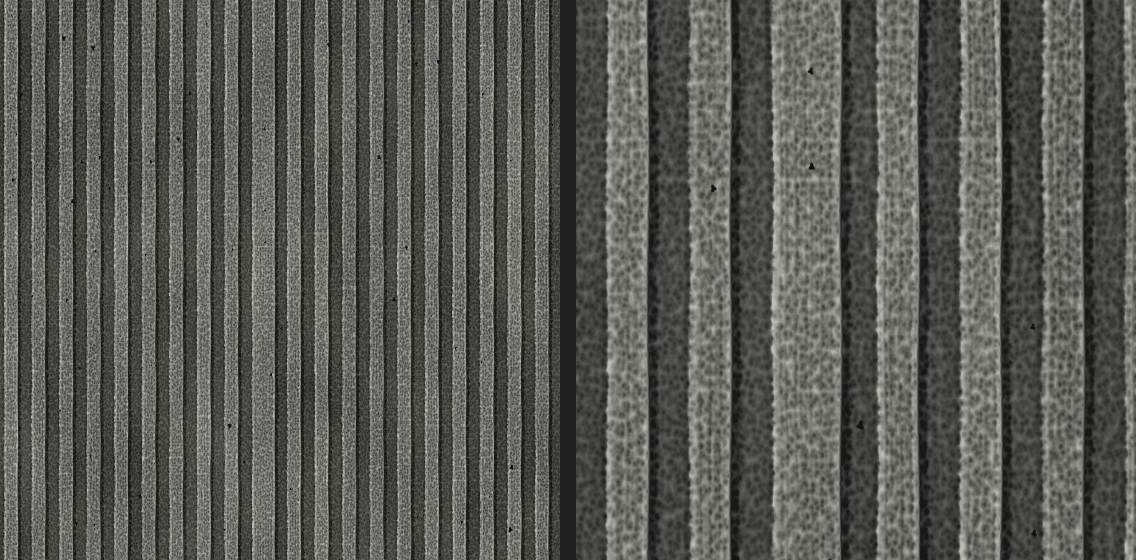
Left, the full canvas; right, a detail of the centre.
Give the GLSL for this texture, as a three.js fragment shader.

```glsl
varying vec2 vUv;

// Layout across the canvas: 20 ribs, one of them wide
const float FIRST_RIB = 0.0065;
const float PITCH = 0.0492;
const float RIB_WIDTH = 0.0262;
const float WIDE_INDEX = 9.0;
const float WIDE_RIB_WIDTH = 0.0425;
const float WIDE_EXTRA_PITCH = 0.0134;
const float EDGE_SOFTNESS = 0.0018;
const float EDGE_WOBBLE = 0.0005;

// Brightness
const float GROOVE_TONE = 0.275;
const float RIB_TONE = 0.435;
const float LEFT_EDGE_LIGHT = 0.16;
const float RIGHT_EDGE_LIGHT = 0.10;
const float SHADOW_DEPTH = 0.14;
const float PIT_TONE = 0.07;
const vec3 CONCRETE_TINT = vec3(0.99, 1.0, 0.95);

// Wear
const vec2 GRAIN_SCALE = vec2(215.0, 175.0);
const float GROOVE_GRAIN = 0.045;
const float RIB_GRAIN = 0.075;
const float STREAK_AMOUNT = 0.055;
const float CLOUD_AMOUNT = 0.022;
const vec2 PIT_SCALE = vec2(13.0, 10.0);
const float PIT_SHARE = 0.5;
const float PIT_RADIUS = 0.0048;

float hash(vec2 p) {
  return fract(sin(dot(p, vec2(127.1, 311.7))) * 43758.55);
}

// Cellular noise: distance to the nearest point
float cellular(vec2 p) {
  vec2 cell = floor(p);
  float nearest = 2.0;
  for (int y = -1; y <= 1; y++) {
    for (int x = -1; x <= 1; x++) {
      vec2 c = cell + vec2(float(x), float(y));
      vec2 point = c + vec2(hash(c), hash(c + 57.3));
      nearest = min(nearest, length(point - p));
    }
  }
  return nearest;
}

float clouds(vec2 p) {
  float sum = 0.0;
  float gain = 1.0;
  for (int i = 0; i < 4; i++) {
    p = mat2(0.8, 0.6, -0.6, 0.8) * p * 1.8 + 3.7;
    sum += gain * sin(p.x + 1.4 * sin(p.y)) * cos(p.y + sin(p.x * 0.7));
    gain *= 0.75;
  }
  return sum;
}

// Sparse holes, at most one per cell and kept inside it
float pits(vec2 uv) {
  vec2 cell = floor(uv * PIT_SCALE);
  vec2 center = cell + 0.1 + 0.8 * vec2(hash(cell + 3.1), hash(cell + 8.6));
  vec2 d = uv - center / PIT_SCALE;
  float present = step(hash(cell + 21.4), PIT_SHARE);
  float size = hash(cell + 33.9);
  float radius = PIT_RADIUS * mix(0.4, 1.0, size * size);
  float angle = atan(d.y, d.x);
  radius *= 1.0 + 0.25 * sin(angle * 3.0 + size * 40.0);
  float dist = length(d * vec2(1.15, 0.85));
  return present * (1.0 - smoothstep(radius * 0.5, radius, dist));
}

float line(float x, float halfWidth) {
  return 1.0 - smoothstep(halfWidth * 0.3, halfWidth, abs(x));
}

void main() {
  vec2 uv = vUv;
  float grain = (cellular(uv * GRAIN_SCALE) - 0.45) / 0.2;
  float fineGrain = (cellular(uv * GRAIN_SCALE * 1.37 + 41.0) - 0.45) / 0.2;
  grain = 0.75 * grain + 0.6 * fineGrain;

  // Rib index and position within its pitch
  float x = uv.x - FIRST_RIB + EDGE_WOBBLE * (sin(uv.y * 37.0 + uv.x * 90.0) + 0.5 * grain);
  float pastWide = step((WIDE_INDEX + 1.0) * PITCH + WIDE_EXTRA_PITCH, x);
  x -= pastWide * WIDE_EXTRA_PITCH;
  float index = floor(x / PITCH);
  index = mix(min(index, WIDE_INDEX), index, pastWide);
  float isWide = 1.0 - step(0.5, abs(index - WIDE_INDEX));
  float along = x - index * PITCH;
  float width = mix(RIB_WIDTH, WIDE_RIB_WIDTH, isWide);
  float toNext = PITCH + isWide * WIDE_EXTRA_PITCH - along;
  float rib = smoothstep(0.0, EDGE_SOFTNESS, along)
            * (1.0 - smoothstep(width - EDGE_SOFTNESS, width, along));

  // Vertical streaks, lit rims and shadows vary from rib to rib
  float seed = hash(vec2(index, 4.7));
  float phase = seed * 30.0 + 0.5 * sin(uv.y * 9.0 + seed * 20.0);
  float streaks = 0.6 * sin(along * 1250.0 + phase) + 0.4 * sin(along * 2130.0 + phase * 2.3);
  float fade = 0.8 + 0.2 * sin(uv.y * 14.0 + seed * 50.0);
  float ribTone = RIB_TONE + 0.04 * (seed - 0.5) + STREAK_AMOUNT * streaks * fade;
  ribTone += LEFT_EDGE_LIGHT * fade * line(along - 0.0028, 0.0034);
  ribTone += RIGHT_EDGE_LIGHT * mix(0.5, 1.3, seed) * line(along - width + 0.0025, 0.0028);
  float grooveTone = GROOVE_TONE - SHADOW_DEPTH * line(along - width - 0.0015, 0.0048);
  grooveTone -= 0.35 * SHADOW_DEPTH * line(toNext, 0.004);

  float tone = mix(grooveTone, ribTone, rib);
  tone += grain * mix(GROOVE_GRAIN, RIB_GRAIN, rib);
  tone += CLOUD_AMOUNT * clouds(uv * vec2(7.0, 4.0));
  tone = mix(clamp(tone, 0.09, 0.74), PIT_TONE, pits(uv));
  gl_FragColor = vec4(tone * CONCRETE_TINT, 1.0);
}
```
